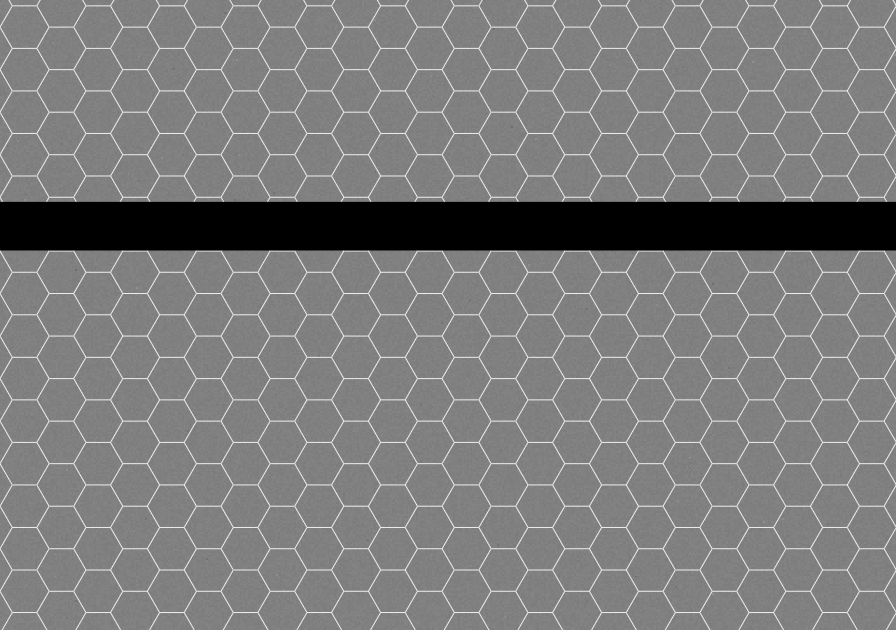
Give the GLSL for this pattern, as a Shadertoy shader.

```glsl
// Fine pale hexagon mesh on grainy grey, split by a black horizontal band.

const float SIDE = 0.03898;        // hexagon side, in canvas heights
const float LINE_WIDTH = 0.0016;
const float BAND_TOP = 0.3204;     // measured downwards from the top edge
const float BAND_BOTTOM = 0.3976;
const vec3 GREY = vec3(0.502);
const vec3 LINE_COLOUR = vec3(0.93);
const vec3 BAND_COLOUR = vec3(0.0);

float hash(vec2 p) {
    vec3 q = fract(vec3(p.xyx) * 0.1031);
    q += dot(q, q.yzx + 33.33);
    return fract((q.x + q.y) * q.z);
}

// Distance to the nearest edge of a flat-topped hexagon grid.
float hexEdge(vec2 p, float side) {
    vec2 period = side * vec2(3.0, sqrt(3.0));
    vec2 a = mod(p + 0.5 * period, period) - 0.5 * period;
    vec2 b = mod(p, period) - 0.5 * period;
    vec2 q = abs(dot(a, a) < dot(b, b) ? a : b);
    return 0.5 * period.y - max(q.y, dot(q, vec2(0.5 * sqrt(3.0), 0.5)));
}

// Fraction of a pixel covered by a line whose centre is d away.
float lineCoverage(float d, float width, float pixel) {
    float near = max(d - 0.5 * pixel, -0.5 * width);
    float far = min(d + 0.5 * pixel, 0.5 * width);
    return clamp((far - near) / pixel, 0.0, 1.0);
}

// Fine grain with a few stray dark or light specks.
float grain(vec2 p) {
    vec2 cell = floor(p * 360.0);
    float fine = (hash(cell) - 0.5) * 0.03;
    float speck = step(0.998, hash(cell + 71.0)) * (hash(cell + 19.0) - 0.5);
    return fine + speck * 0.12;
}

void mainImage(out vec4 fragColor, in vec2 fragCoord) {
    float pixel = 1.0 / iResolution.y;
    vec2 p = vec2(fragCoord.x, iResolution.y - fragCoord.y) * pixel;

    // The mesh restarts below the band with its own vertical phase.
    float bandMiddle = 0.5 * (BAND_TOP + BAND_BOTTOM);
    float originY = p.y < bandMiddle ? BAND_TOP - 0.0073 : BAND_BOTTOM + 0.0008;
    float d = hexEdge(p - vec2(SIDE, originY), SIDE);

    vec3 colour = GREY + grain(p);
    colour = mix(colour, LINE_COLOUR, lineCoverage(d, LINE_WIDTH, pixel));

    // Solid band
    float bandDistance = abs(p.y - bandMiddle) - 0.5 * (BAND_BOTTOM - BAND_TOP);
    colour = mix(colour, BAND_COLOUR, clamp(0.5 - bandDistance / pixel, 0.0, 1.0));

    fragColor = vec4(colour, 1.0);
}
```
